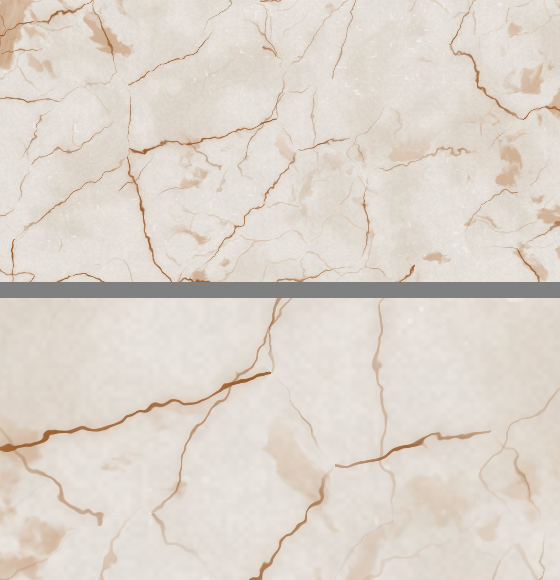
Top: the whole. Bottom: its middle third, enlarged.
A Shadertoy shader for this texture:

```glsl
// Cream marble slab crossed by thin, jagged rust-brown cracks with faint stains.

const vec3 CREAM      = vec3(0.898, 0.878, 0.852);
const vec3 WARM_CREAM = vec3(0.872, 0.834, 0.790);
const vec3 STAIN      = vec3(0.770, 0.600, 0.450);
const vec3 RUST       = vec3(0.590, 0.350, 0.160);
const vec3 FLECK      = vec3(0.955, 0.945, 0.930);

const float MAIN_SCALE  = 2.5;    // crack cells per canvas height
const float HAIR_SCALE  = 4.4;
const float FAINT_SCALE = 7.5;
const float VEIN_WIDTH  = 0.0032; // half width of the widest crack
const float HALO_WIDTH  = 0.008;
const vec2  VEIN_DIR    = vec2(0.77, 0.64);
const vec2  VEIN_STRETCH = vec2(0.74, 1.18);
const vec2  CORNER_STAIN = vec2(0.02, 0.91);

float hash(vec2 p) {
    return fract(sin(dot(p, vec2(127.1, 311.7))) * 43758.5453);
}

vec2 hash2(vec2 p) {
    return vec2(hash(p), hash(p + 37.3));
}

float noise(vec2 p) {
    vec2 i = floor(p), f = fract(p);
    f = f * f * (3.0 - 2.0 * f);
    return mix(mix(hash(i), hash(i + vec2(1, 0)), f.x),
               mix(hash(i + vec2(0, 1)), hash(i + vec2(1, 1)), f.x), f.y);
}

float fbm(vec2 p) {
    float sum = 0.0, amp = 0.5;
    for (int i = 0; i < 5; i++) {
        sum += amp * noise(p);
        p = mat2(1.6, 1.2, -1.2, 1.6) * p + 11.7;
        amp *= 0.5;
    }
    return sum / 0.97;
}

vec2 noise2(vec2 p) {
    return vec2(noise(p), noise(p + 53.1)) - 0.5;
}

// Bends straight cell borders into jagged cracks.
vec2 warp(vec2 p) {
    return p + 0.13 * noise2(p * 3.1) + 0.050 * noise2(p * 10.0)
             + 0.020 * noise2(p * 29.0) + 0.009 * noise2(p * 70.0)
             + 0.003 * noise2(p * 150.0);
}

// Returns distance to the nearest cell border and that border's strength.
vec2 crackNet(vec2 p, float scale, float seed, float presence) {
    vec2 q = vec2(dot(p, VEIN_DIR), dot(p, vec2(-VEIN_DIR.y, VEIN_DIR.x)));
    q = q * VEIN_STRETCH * scale + seed;
    vec2 cell = floor(q), f = fract(q), nearId = cell, nearVec = vec2(0.0);
    float best = 9.0;
    for (int y = -1; y <= 1; y++)
    for (int x = -1; x <= 1; x++) {
        vec2 o = vec2(x, y);
        vec2 r = o + 0.08 + 0.84 * hash2(cell + o) - f;
        if (dot(r, r) < best) {
            best = dot(r, r);
            nearVec = r;
            nearId = cell + o;
        }
    }
    float edge = 9.0, second = 9.0, pick = 1.0;
    for (int y = -2; y <= 2; y++)
    for (int x = -2; x <= 2; x++) {
        vec2 id = nearId + vec2(x, y);
        vec2 r = id - cell + 0.08 + 0.84 * hash2(id) - f;
        vec2 across = r - nearVec;
        if (dot(across, across) < 0.0001) continue;
        float d = dot(0.5 * (r + nearVec), normalize(across));
        if (d < edge) {
            second = edge;
            edge = d;
            pick = hash(id + nearId + 5.7);
        } else second = min(second, d);
    }
    // Weak borders thin out toward their ends, strong ones stay joined.
    float rank = pick / presence;
    float taper = mix(1.0, smoothstep(0.0, 0.22, second), smoothstep(0.3, 0.7, rank));
    float strength = rank < 1.0 ? mix(1.0, 0.5, rank) * taper : 0.0;
    return vec2(edge / scale, strength);
}

float line(float d, float halfWidth) {
    float px = 0.75 / iResolution.y;
    return 1.0 - smoothstep(max(halfWidth - px, 0.0), halfWidth + px, d);
}

void mainImage(out vec4 fragColor, in vec2 fragCoord) {
    vec2 p = fragCoord / iResolution.y;
    vec2 w = warp(p);

    // Stone body: soft clouds, fine grain and pale flecks
    float cloud = 0.5 * (fbm(p * 3.5 + 4.0) + fbm(w * 9.0 + 14.0));
    vec3 col = mix(CREAM, WARM_CREAM, smoothstep(0.47, 0.70, cloud));
    col += 0.035 * (fbm(p * 16.0 + 20.0) - 0.5) + 0.030 * (noise(p * 150.0) - 0.5);
    float fleck = smoothstep(0.84, 0.96, noise(p * 75.0)) * smoothstep(0.40, 0.7, noise(p * 7.0));
    col = mix(col, FLECK, 0.6 * fleck);

    // Small rust stains in loose groups, with a streaked one at the upper left
    float group = smoothstep(0.50, 0.80, noise(p * 2.6 + 8.0));
    float stain = 0.60 * group * smoothstep(0.60, 0.72, fbm(w * 13.0 + 31.0));
    vec2 c = (p - CORNER_STAIN) / vec2(0.08, 0.16);
    c.x -= 0.5 * c.y;
    float streak = 0.25 + 0.75 * fbm(vec2(c.x * 6.0, c.y * 3.0) + 3.0);
    float corner = 1.0 - smoothstep(0.75, 0.98, length(c) + 1.3 * (fbm(p * 18.0) - 0.5));
    col = mix(col, STAIN, max(stain, corner * streak));

    // Faint and hair cracks
    vec2 faint = crackNet(w, FAINT_SCALE, 61.0, 0.55);
    vec2 hair = crackNet(w, HAIR_SCALE, 23.0, 0.60);
    float faintFade = faint.y * smoothstep(0.35, 0.70, noise(p * 4.0 + 40.0));
    float hairFade = hair.y * smoothstep(0.35, 0.70, noise(p * 3.5 + 17.0));
    col = mix(col, STAIN, 0.45 * faintFade * line(faint.x, 0.0020));
    col = mix(col, STAIN, 0.22 * hairFade * exp(-hair.x / HALO_WIDTH));
    col = mix(col, RUST, 0.65 * hairFade * line(hair.x, 0.0016));

    // Main cracks: warm halo under a dark core of uneven width
    vec2 crack = crackNet(w, MAIN_SCALE, 7.0, 0.85);
    float fade = crack.y * smoothstep(0.18, 0.50, noise(p * 3.0 + 70.0));
    float body = noise(p * 22.0 + 90.0);
    float width = VEIN_WIDTH * mix(0.35, 1.0, body) * mix(0.5, 1.0, fade);
    col = mix(col, STAIN, 0.32 * fade * exp(-crack.x / HALO_WIDTH));
    col = mix(col, RUST, min(1.25 * fade, 1.0) * mix(0.65, 1.0, body) * line(crack.x, width));

    fragColor = vec4(clamp(col, 0.0, 1.0), 1.0);
}
```
